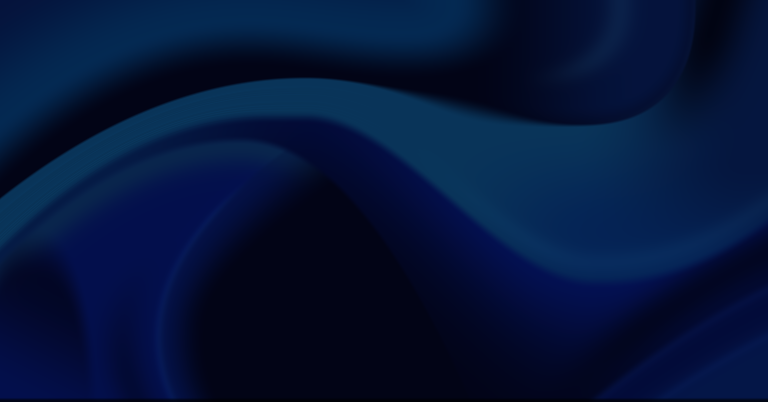
Reproduce this background procedurally as a Shadertoy shader.

```glsl
// Dark silk: broad folds of teal and navy sweeping across the canvas.
// Each fold is a signed distance to a smooth curve; soft edges, rims and
// shadows are layered from back to front. One unit is the canvas height.
#define TEAL   vec3(0.035, 0.205, 0.350)
#define AZURE  vec3(0.018, 0.140, 0.335)
#define NAVY   vec3(0.018, 0.075, 0.235)
#define COBALT vec3(0.012, 0.060, 0.300)
#define NIGHT  vec3(0.006, 0.014, 0.085)
#define STRAND_COUNT 34.0
#define STRAND_DEPTH 0.10
#define RIM_GLOW 0.045

float sq(float v) { return v * v; }

float hash(float n) {
    n = fract(n * 0.1031);
    n *= n + 33.33;
    return fract(n * (n + n));
}

float noise(float v) {
    float cell = floor(v);
    return mix(hash(cell), hash(cell + 1.0), smoothstep(0.0, 1.0, v - cell));
}

// Smooth coverage of the positive side of a distance
float cover(float d, float softness) {
    float w = max(softness, 0.8 / iResolution.y);
    return smoothstep(-w, w, d);
}

float glow(float d, float width) { return exp(-sq(d / width)); }

// Positive inside a rounded oval
float oval(vec2 p, vec2 center, vec2 radii) {
    vec2 q = pow(abs((p - center) / radii), vec2(2.5));
    return (1.0 - pow(q.x + q.y, 0.4)) * min(radii.x, radii.y);
}

// Crest, then a trough that curls upward; positive above the curve
float curl(vec2 p, vec2 crest, float bend, vec2 trough, float radius) {
    if (p.x > trough.x) return oval(p, vec2(trough.x, 1.0), vec2(radius, 1.0 - trough.y));
    float left = min(p.x - crest.x, 0.0);
    float height = crest.y - bend * left * left
        - (crest.y - trough.y) * smoothstep(crest.x, trough.x, p.x);
    return (p.y - height) / sqrt(1.0 + sq(2.0 * bend * left));
}

// Lower border of the bright sheet
float sheetBorder(vec2 p) {
    float left = min(p.x - 0.66, 0.0);
    float height = 0.709 - 0.75 * left * left - 0.412 * smoothstep(0.76, 1.48, p.x)
        + 0.9 * sq(max(p.x - 1.5, 0.0));
    return (p.y - height) * 0.82;
}

vec3 sheetColor(vec2 p, float top, float bottom) {
    vec3 c = mix(TEAL, AZURE, smoothstep(1.05, 1.5, p.x) * smoothstep(0.70, 0.42, p.y));
    c = mix(c, NAVY, 0.9 * smoothstep(1.42, 1.85, p.x) * smoothstep(0.30, 0.60, p.y));
    // Strands run along the sheet
    float across = bottom / max(bottom - top, 0.01);
    float strands = noise(across * STRAND_COUNT) - 0.5;
    c *= 1.0 + STRAND_DEPTH * strands * smoothstep(1.1, 0.3, p.x);
    c += vec3(0.012, 0.03, 0.03) * glow(bottom - 0.04, 0.025) * smoothstep(1.0, 1.4, p.x);
    // Shadow beside the curl
    float shade = glow(p.x - 1.70 - 0.3 * (p.y - 0.7), 0.085);
    return mix(c, NIGHT * 0.7, 0.92 * shade * smoothstep(0.60, 0.92, p.y));
}

vec3 pocketColor(vec2 p, float depth) {
    float light = exp(-pow(max(depth, 0.0) / 0.17, 1.5)) * mix(0.55, 1.1, smoothstep(0.6, 1.35, p.x));
    vec3 c = mix(NIGHT, COBALT, light);
    return mix(c, vec3(0.02, 0.105, 0.27), smoothstep(0.80, 0.25, p.x));
}

// Blue wave tucked under the sheet at the left
vec3 addWave(vec3 c, vec2 p) {
    float side = p.x - 0.60;
    float d = (0.652 - (side < 0.0 ? 0.84 : 2.0) * side * side - p.y) / sqrt(1.0 + sq(1.68 * min(side, 0.0)));
    float fold = p.x - 0.395 - 1.45 * sq(p.y - 0.16);
    float fade = 1.0 - smoothstep(0.0, 0.12 + 0.12 * smoothstep(0.2, 0.6, p.y), fold);
    vec3 wave = mix(COBALT, vec3(0.04, 0.16, 0.30), 0.85 * glow(d - 0.015, 0.05));
    wave = mix(wave, NIGHT, 0.45 * glow(fold + 0.09, 0.05) * smoothstep(0.40, 0.05, p.y));
    wave = mix(wave, NAVY, 0.4 * cover(fold, 0.01));
    wave += vec3(0.2, 0.7, 1.0) * RIM_GLOW * glow(fold, 0.012) * smoothstep(0.58, 0.45, p.y);
    float inside = cover(d, 0.012);
    c = mix(c, mix(NIGHT, wave, fade), inside);
    // Small dark leaf in the corner
    float leaf = oval(p, vec2(0.08, -0.2), vec2(0.155, 0.575));
    vec3 leafColor = mix(NIGHT * 1.5, COBALT, smoothstep(0.36, 0.02, p.y + 0.5 * p.x));
    return mix(c, leafColor, 0.9 * cover(leaf, 0.018) * inside);
}

// Folds crossing the lower right corner
vec3 addCorner(vec3 c, vec2 p) {
    float back = 1.91 - p.x;
    float d = (0.286 - 0.5 * back - 0.35 * back * back - p.y) * 0.85;
    c = mix(c, NIGHT, 0.75 * glow(d + 0.075, 0.06) * smoothstep(1.25, 1.6, p.x));
    vec3 fold = mix(COBALT * 0.75, vec3(0.015, 0.085, 0.28), smoothstep(0.05, 0.14, d));
    fold += vec3(0.2, 0.6, 1.2) * RIM_GLOW * (glow(d, 0.014) + 0.6 * glow(d - 0.105, 0.012));
    return mix(c, fold, cover(d, 0.018));
}

// Dark lobe with a lit arc, then the soft band along the top
vec3 addTop(vec3 c, vec2 p, float lobe, float band) {
    float arc = oval(p, vec2(1.25, 1.0), vec2(0.31, 0.21));
    vec3 inner = mix(NIGHT, NAVY, smoothstep(1.15, 1.6, p.x) * smoothstep(0.0, 0.10, lobe + 0.05));
    inner += vec3(0.5, 1.2, 1.2) * RIM_GLOW * glow(arc - 0.012, 0.025) * smoothstep(1.28, 1.5, p.x);
    inner += vec3(0.2, 0.5, 0.8) * RIM_GLOW * glow(lobe, 0.010) * smoothstep(1.4, 1.65, p.x);
    float blur = mix(0.004, 0.03, glow(p.x - 1.17, 0.16));
    c = mix(c, inner, cover(lobe, blur));
    vec3 silk = mix(vec3(0.015, 0.16, 0.32), NAVY, smoothstep(0.07, 0.30, band));
    return mix(c, silk, smoothstep(-0.045, 0.075, band));
}

void mainImage(out vec4 fragColor, in vec2 fragCoord) {
    vec2 p = fragCoord / iResolution.y;
    p.x *= 1.91 * iResolution.y / iResolution.x;
    float lobe = curl(p, vec2(0.76, 0.806), 0.52, vec2(1.43, 0.688), 0.30);
    float band = curl(p, vec2(0.62, 0.876), 0.74, vec2(1.0, 0.843), 0.244);
    float bottom = sheetBorder(p);

    vec3 c = addCorner(addWave(pocketColor(p, -bottom), p), p);
    c = mix(c, sheetColor(p, lobe, bottom), cover(bottom, 0.014));
    c = addTop(c, p, lobe, band);
    c *= mix(0.3, 1.0, smoothstep(0.003, 0.012, p.y));
    fragColor = vec4(c, 1.0);
}
```
